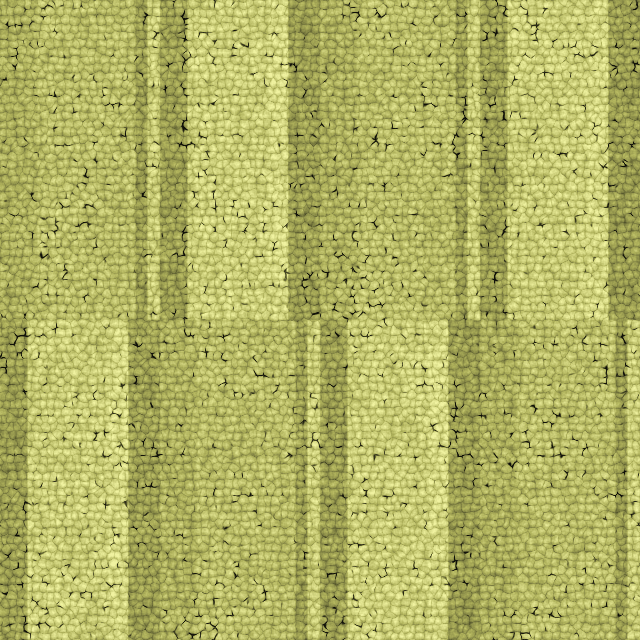
Write a WebGL 1 fragment shader that draws this texture.

```glsl
precision highp float;
// Looped-pile carpet with vertical tonal stripes, staggered by half a repeat per row.

uniform vec2 u_resolution;

#define REPEATS 2.0                   // stripe repeats across, and rows down
#define LOOPS 80.0                    // yarn loops along each side
#define JITTER vec2(0.80, 0.55)       // irregularity of the loop centres
#define EDGE 0.003                    // softness of stripe edges
#define TONE_MID 0.715
#define TONE_LIGHT 0.775
#define TONE_DARK 0.595
#define RELIEF 0.20                   // shading across a loop
#define SPECK 0.55                    // depth of the dark holes
#define COL_BODY vec3(0.69, 0.70, 0.36)
#define COL_SHEEN vec3(0.84, 0.85, 0.52)

vec2 hash2(vec2 p) {
  vec3 q = fract(p.xyx * vec3(0.1031, 0.1030, 0.0973));
  q += dot(q, q.yzx + 33.33);
  return fract((q.xx + q.yz) * q.zy);
}

float gradDot(vec2 cell, vec2 offset, float period) {
  float a = 6.28318 * hash2(mod(cell, period)).x;
  return dot(vec2(cos(a), sin(a)), offset);
}

// Gradient noise that wraps after "period" cells.
float noise(vec2 p, float period) {
  vec2 i = floor(p), f = fract(p), e = vec2(1.0, 0.0);
  vec2 u = f * f * f * (f * (f * 6.0 - 15.0) + 10.0);
  return mix(
    mix(gradDot(i, f, period), gradDot(i + e.xy, f - e.xy, period), u.x),
    mix(gradDot(i + e.yx, f - e.yx, period), gradDot(i + 1.0, f - 1.0, period), u.x),
    u.y);
}

float band(float x, float a, float b, float w) {
  return smoothstep(a - w, a + w, x) - smoothstep(b - w, b + w, x);
}

// Tone of one stripe repeat; the wrap point lies inside the plain mid stripe.
float stripes(float u, float w) {
  float x = fract(u - 0.25);
  float dark = band(x, 0.174, 0.211, w) + band(x, 0.250, 0.336, w)
             + band(x, 0.651, 0.750, w);
  float light = band(x, 0.211, 0.250, w) + band(x, 0.336, 0.651, w);
  float sheen = band(x, 0.590, 0.651, w);
  float halfShade = band(x, 0.750, 0.867, w);
  return TONE_MID + (TONE_DARK - TONE_MID) * dark
       + (TONE_LIGHT - TONE_MID) * light + 0.035 * sheen - 0.05 * halfShade;
}

// Nearest loop: xy = offset from its centre, z = gap to the next loop, w = loop id.
vec4 nearestLoop(vec2 p) {
  vec2 cell = floor(p), offset = vec2(0.0);
  float first = 9.0, second = 9.0, id = 0.0;
  for (int j = -1; j <= 1; j++) {
    for (int i = -1; i <= 1; i++) {
      vec2 c = cell + vec2(float(i), float(j));
      vec2 h = hash2(mod(c, LOOPS));
      vec2 d = p - c - 0.5 - JITTER * (h - 0.5);
      float dist = length(d);
      if (dist < first) {
        second = first;
        first = dist;
        offset = d;
        id = fract(h.x * 7.3 + h.y * 3.1);
      } else {
        second = min(second, dist);
      }
    }
  }
  return vec4(offset, second - first, id);
}

void main() {
  vec2 uv = gl_FragCoord.xy / u_resolution;
  vec2 pixel = REPEATS / u_resolution;

  // Stripes, alternate rows shifted by half a repeat
  vec2 q = uv * REPEATS;
  float w = max(EDGE, 0.7 * pixel.x);
  float seam = max(EDGE, 0.7 * pixel.y);
  float upperRow = smoothstep(1.0 - seam, 1.0 + seam, mod(q.y, 2.0));
  float tone = mix(stripes(q.x + 0.5, w), stripes(q.x, w), upperRow);

  // Yarn loops in wavering rows
  vec2 p = uv * LOOPS;
  vec2 warp = vec2(noise(p, LOOPS), noise(p + 17.0, LOOPS));
  vec4 yarn = nearestLoop(p + 0.35 * warp);
  float crease = 1.0 - smoothstep(0.0, 0.24, yarn.z);
  tone += RELIEF * (0.38 - length(yarn.xy)) + 0.07 * yarn.y;
  tone += 0.07 * (yarn.w - 0.5) - 0.09 * crease;
  tone -= 0.02 * cos(6.28318 * p.y);

  // Fibre grain and broad unevenness
  float patches = noise(p * 0.1, LOOPS * 0.1);
  tone += 0.10 * noise(p * 2.0, LOOPS * 2.0) + 0.08 * noise(p * 4.0, LOOPS * 4.0);
  tone += 0.03 * patches + 0.03;

  // Dark holes along some creases, clustered in patches
  float open = noise(p * 0.8 + 5.0, LOOPS * 0.8) + 0.35 * patches;
  tone -= SPECK * crease * smoothstep(0.20, 0.48, open);

  // Shadow to body to sheen
  tone = clamp(tone, 0.06, 0.94);
  vec3 color = COL_BODY * min(tone / 0.69, 1.0);
  color += (COL_SHEEN - COL_BODY) * max(tone - 0.69, 0.0) / 0.15;
  gl_FragColor = vec4(color, 1.0);
}
```
